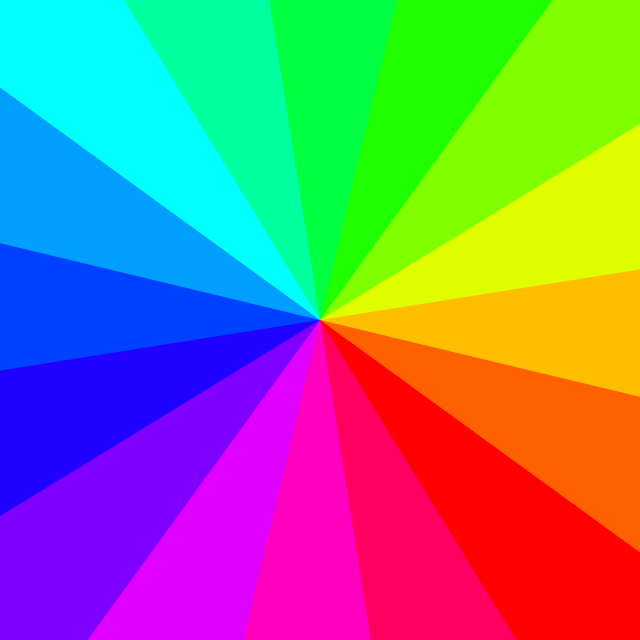
Write a WebGL 1 fragment shader that draws this background.

```glsl
precision highp float;

uniform vec2 u_resolution;

const float TAU = 6.283185;
const float WEDGES = 16.0;

// Fully saturated colour for a hue measured in turns
vec3 hueColor(float hue) {
    vec3 ramp = fract(hue + vec3(0.0, 2.0, 1.0) / 3.0) * 6.0;
    return clamp(abs(ramp - 3.0) - 1.0, 0.0, 1.0);
}

void main() {
    float scale = min(u_resolution.x, u_resolution.y);
    vec2 p = (gl_FragCoord.xy - 0.5 * u_resolution) / scale;

    // Angle counted in wedges, starting at the lower edge of the red one
    float angle = atan(p.y, p.x + 1e-6) + radians(58.5);
    float wedge = angle / TAU * WEDGES;

    // Signed distance to the nearest ray between two wedges
    float ray = floor(wedge + 0.5);
    float edge = length(p) * sin((wedge - ray) * TAU / WEDGES);

    // Blend the neighbouring flat hues across one pixel
    float blend = clamp(edge * scale + 0.5, 0.0, 1.0);
    vec3 color = mix(hueColor((ray - 1.0) / WEDGES), hueColor(ray / WEDGES), blend);

    gl_FragColor = vec4(color, 1.0);
}
```
